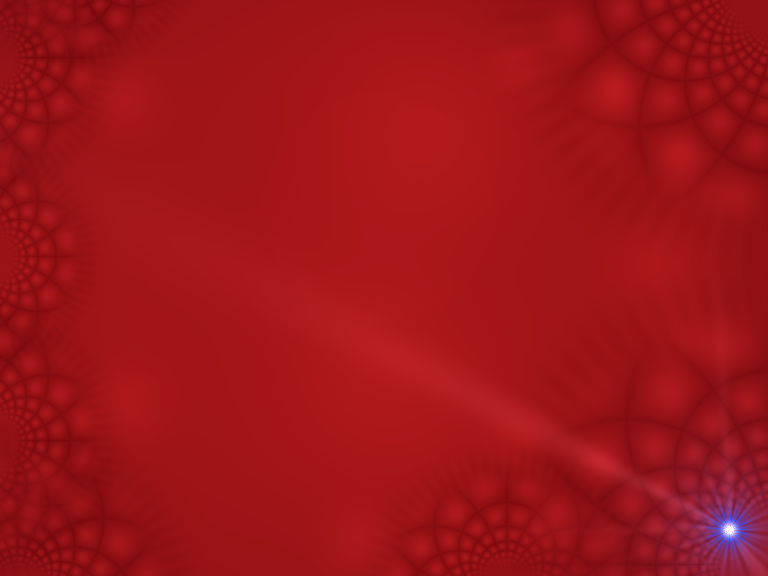
This background is drawn by a WebGL 2 fragment shader. Its source:

```glsl
#version 300 es
precision highp float;

uniform vec2 u_resolution;
out vec4 outColor;

// Fan centre in xy, reach in z
const vec3 FANS[8] = vec3[8](
    vec3(-0.03, 0.555, 0.16), vec3(-0.03, 0.90, 0.19),
    vec3(-0.03, 0.235, 0.19), vec3(0.03, -0.05, 0.25),
    vec3(1.35, 1.02, 0.40), vec3(1.34, 0.02, 0.42),
    vec3(0.88, -0.04, 0.21), vec3(0.13, 1.09, 0.17));

// Soft spot centre in xy, radius in z
const vec3 SPOTS[9] = vec3[9](
    vec3(0.21, 0.83, 0.055), vec3(0.22, 0.30, 0.060),
    vec3(1.15, 0.545, 0.075), vec3(0.63, 0.055, 0.060),
    vec3(0.905, 0.89, 0.050), vec3(1.065, 0.815, 0.055),
    vec3(1.19, 0.69, 0.055), vec3(0.90, 0.24, 0.050),
    vec3(1.19, 0.41, 0.055));

float glow(vec2 p, vec2 center, float radius) {
    vec2 d = (p - center) / radius;
    return exp(-dot(d, d));
}

// Inverted lattice: beads shrink toward the fan centre
float beads(vec2 d, float reach) {
    float r2 = max(dot(d, d), 1e-5);
    float scale = 2.4 * reach;
    vec2 w = d * scale / r2;
    vec2 cell = abs(fract(w) - 0.5);
    float bead = exp(-9.0 * dot(cell, cell));
    float seam = exp(-14.0 * (0.5 - max(cell.x, cell.y)));
    float visible = smoothstep(0.004, 0.016, r2 / scale);
    return (bead - 0.45 - 0.45 * seam) * visible;
}

// Thin streak from the origin along a unit direction
float streak(vec2 d, vec2 dir, float spread, float reach) {
    float along = dot(d, dir);
    float across = dot(d, vec2(-dir.y, dir.x));
    float width = 0.004 + spread * max(along, 0.0);
    return smoothstep(0.0, 0.03, along) * exp(-across * across / (width * width) - along / reach);
}

void main() {
    vec2 p = gl_FragCoord.xy / u_resolution.y;

    // Broad red field with a darker rim
    float rim = smoothstep(0.45, 1.1, length((p - vec2(0.65, 0.52)) / vec2(0.85, 0.72)));
    vec3 color = mix(vec3(0.635, 0.08, 0.09), vec3(0.565, 0.065, 0.085), rim);

    // Faint clouds and overlapping discs
    float light = 0.05 * glow(p, vec2(0.73, 0.78), 0.17);
    light += 0.055 * glow(p, vec2(0.66, 0.36), 0.18);
    light += 0.008 * smoothstep(0.008, -0.008, length(p - vec2(0.66, 0.64)) - 0.20);
    light += 0.006 * sin(7.0 * p.x + 2.0 * sin(5.0 * p.y)) * sin(6.0 * p.y + p.x);

    // Beaded fans, with dark fringes at their outer edge
    float pattern = 0.0;
    float cover = 0.0;
    for (int i = 0; i < 8; i++) {
        vec2 d = p - FANS[i].xy;
        float reach = FANS[i].z;
        float q = length(d) / reach;
        float weight = 1.0 - smoothstep(0.85, 1.15, q);
        pattern += weight * beads(d, reach);
        cover += weight;
        float ribs = 0.75 + 0.25 * sin(70.0 * atan(d.y, d.x));
        light -= 0.035 * ribs * exp(-40.0 * (q - 1.12) * (q - 1.12));
    }
    light += 0.12 * pattern / max(cover, 1.0);
    for (int i = 0; i < 9; i++)
        light += 0.06 * glow(p, SPOTS[i].xy, SPOTS[i].z);
    color += light * vec3(1.0, 0.3, 0.3);

    // Long pale rays from the star
    vec2 d = p - vec2(1.267, 0.08);
    float r = length(d);
    float rays = 0.16 * streak(d, normalize(vec2(-0.88, 0.46)), 0.055, 0.6);
    rays += 0.16 * streak(d, normalize(vec2(-0.05, 1.0)), 0.03, 0.2);
    rays += 0.25 * streak(d, normalize(vec2(0.6, -0.8)), 0.08, 0.15);
    rays += 0.15 * streak(d, vec2(-1.0, 0.0), 0.02, 0.14);
    color += rays * vec3(0.7, 0.5, 0.6);

    // Violet halo, blue spikes and white core
    float angle = atan(d.y, d.x);
    float spikes = 0.6 + 0.25 * sin(17.0 * angle) + 0.25 * sin(29.0 * angle + 1.5);
    color = mix(color, vec3(0.40, 0.25, 0.62), 0.5 * exp(-r / 0.065));
    color += vec3(0.18, 0.22, 0.40) * spikes * exp(-r / 0.05);
    color = mix(color, vec3(0.12, 0.25, 0.95), clamp(1.3 * spikes * exp(-r * r / 0.0009), 0.0, 1.0));
    color += vec3(1.0) * (0.6 + 0.6 * spikes) * exp(-r * r / 0.00013);

    outColor = vec4(clamp(color, 0.0, 1.0), 1.0);
}
```
